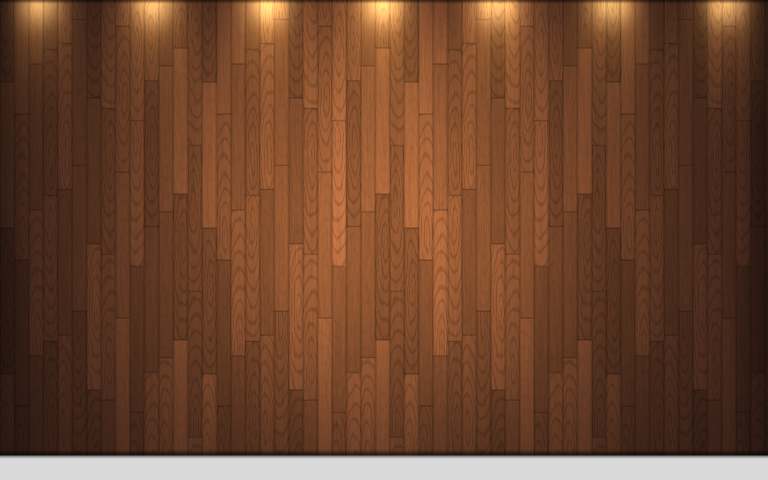
This texture is drawn by a Shadertoy shader. Its source:

```glsl
const float PLANKS = 53.2;      // planks across the wall
const float REPEAT = 14.0;      // planks before the pattern recurs
const float BOARD = 0.304;      // board length in canvas heights
const float FLOOR_TOP = 0.051;
const float LAMP_GAP = 0.1487;

float hash(vec2 p) {
    vec3 q = fract(vec3(p.xyx) * 0.1031);
    q += dot(q, q.yzx + 33.33);
    return fract((q.x + q.y) * q.z);
}

float noise(vec2 p) {
    vec2 i = floor(p), f = fract(p);
    f = f * f * (3.0 - 2.0 * f);
    return mix(mix(hash(i), hash(i + vec2(1, 0)), f.x),
               mix(hash(i + vec2(0, 1)), hash(i + 1.0), f.x), f.y);
}

float fbm(vec2 p) {
    float sum = 0.0, gain = 0.5;
    for (int i = 0; i < 4; i++) {
        sum += gain * noise(p);
        p = p * 2.03 + 17.0;
        gain *= 0.5;
    }
    return sum;
}

// Dark line of given half width, softened by the pixel size
float seam(float d, float width, float px) {
    return 1.0 - smoothstep(width, width + px, abs(d));
}

// Stretched rings give the arched figure of flat-sawn wood
float ringGrain(vec2 local, float seed) {
    vec2 q = vec2((local.x - 0.3 - 0.4 * hash(vec2(seed, 3.0))) * 1.5,
                  (local.y - hash(vec2(seed, 8.0))) * 2.4);
    q.x += 0.45 * (fbm(vec2(local.x * 1.5, local.y * 7.0) + seed) - 0.5);
    float wave = sin(length(q) * 24.0 + 3.0 * noise(local * vec2(3.0, 9.0) + seed));
    return smoothstep(0.35, 1.0, wave);
}

// Brightness factor of the boards
float planks(vec2 uv, float px) {
    float x = uv.x * PLANKS;
    float column = floor(x);
    float kind = mod(column, REPEAT);
    float y = uv.y / BOARD + hash(vec2(kind, 5.0));
    float row = floor(y);
    vec2 local = vec2(fract(x), fract(y));
    float seed = kind * 7.0 + row * 13.0 + 2.0;

    float tone = 0.86 + 0.25 * hash(vec2(seed, 1.0));
    tone *= 0.95 + 0.1 * hash(vec2(column, 41.0));
    float fibre = fbm(vec2(local.x * 9.0 + seed * 5.0, uv.y * 16.0));
    float pores = noise(vec2(local.x * 22.0 + seed, uv.y * 75.0));
    float figured = step(0.4, hash(vec2(seed, 6.0)));
    tone *= 0.91 + 0.16 * fibre + 0.05 * pores;
    tone *= 1.0 - ringGrain(local, seed) * mix(0.035, 0.13, figured);

    float side = min(local.x, 1.0 - local.x) / PLANKS;
    float end = min(local.y, 1.0 - local.y) * BOARD;
    tone *= 1.0 - 0.16 * seam(side, 0.0004, px);
    return tone * (1.0 - 0.18 * seam(end, 0.0006, px));
}

// Wide warm pool of light in the middle of the wall
vec3 wallLight(vec2 uv) {
    vec2 d = (uv - vec2(0.495, 0.53)) / vec2(0.335, 0.52);
    float pool = exp(-dot(d, d));
    vec3 col = mix(vec3(0.195, 0.110, 0.083), vec3(0.665, 0.395, 0.225), pool);
    float sides = smoothstep(-0.03, 0.06, uv.x) * smoothstep(1.015, 0.94, uv.x);
    return col * mix(0.62, 1.0, sides);
}

// Row of downlights, brightest near the centre
vec3 lampLight(vec2 uv, float aspect) {
    vec3 light = vec3(0);
    float drop = 1.0 - uv.y;
    for (int i = -3; i <= 3; i++) {
        float lampX = 0.498 + float(i) * LAMP_GAP;
        float dx = (uv.x - lampX) * aspect;
        float power = 1.0 - 0.085 * abs(float(i));
        float spread = dx / (0.052 + 0.22 * drop);
        float cone = exp(-spread * spread - drop / 0.085);
        vec2 c = vec2(dx / 0.042, (drop - 0.012) / 0.042);
        float core = exp(-dot(c, c));
        light += power * (cone * vec3(0.68, 0.46, 0.20) + core * vec3(0.34, 0.34, 0.25));
    }
    return light;
}

void mainImage(out vec4 fragColor, in vec2 fragCoord) {
    vec2 uv = fragCoord / iResolution.xy;
    float aspect = iResolution.x / iResolution.y;
    float px = 1.0 / iResolution.y;

    // Lit wall
    float wood = planks(uv, px);
    vec3 col = wallLight(uv) * wood;
    col += lampLight(uv, aspect) * mix(1.0, wood, 0.6);
    col *= mix(0.5, 1.0, smoothstep(0.0, 0.009, 1.0 - uv.y));
    col *= mix(0.4, 1.0, smoothstep(FLOOR_TOP, FLOOR_TOP + 0.014, uv.y));

    // Pale floor with a thin contact shadow
    float depth = FLOOR_TOP - uv.y;
    vec3 ground = vec3(0.85) * mix(0.6, 1.0, smoothstep(0.0, 0.008, depth));
    col = mix(col, ground, smoothstep(-px, px, depth));

    fragColor = vec4(clamp(col, 0.0, 1.0), 1.0);
}
```
